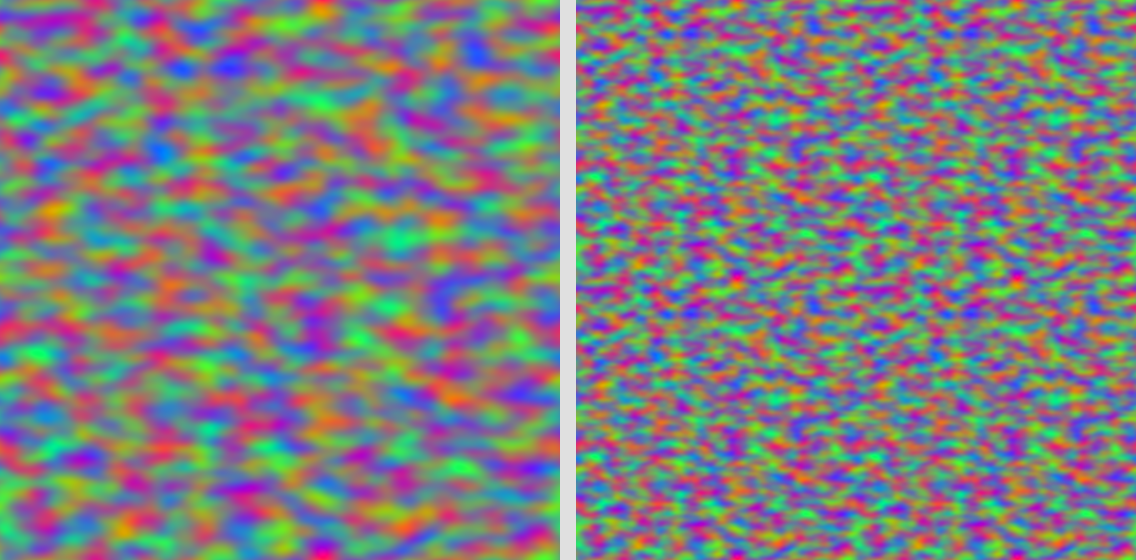
Left: one tile. Right: repeated 2 by 2.
This texture is drawn by a three.js fragment shader. Its source:

```glsl
varying vec2 vUv;

const float TAU = 6.2831853;

// Whole cell counts across and up, so every layer wraps
const vec2 BROAD_CELLS = vec2(7.0, 13.0);
const vec2 GRAIN_CELLS = vec2(14.0, 24.0);
const vec2 FINE_CELLS = vec2(25.0, 43.0);
const vec2 WARP_CELLS = vec2(5.0, 6.0);

const float BROAD_WEIGHT = 0.45;
const float FINE_WEIGHT = 0.36;
const vec2 WARP_AMOUNT = vec2(0.02, 0.016);
const vec3 MEAN_GREY = vec3(0.49, 0.485, 0.50);
const float COLOUR_STRENGTH = 0.65;

// Two chroma axes that leave the sum of the channels unchanged
const vec3 RED_CYAN_AXIS = vec3(1.0, -0.5, -0.5);
const vec3 GREEN_BLUE_AXIS = vec3(0.0, 0.866, -0.866);

float hash(vec2 cell, float seed) {
  return fract(sin(dot(cell, vec2(127.1, 311.7)) + seed * 74.7) * 43758.5);
}

// Slope of a random unit gradient at a wrapped lattice corner
float cornerSlope(vec2 corner, vec2 offset, vec2 cells, float seed) {
  float angle = TAU * hash(mod(corner, cells), seed);
  return dot(vec2(cos(angle), sin(angle)), offset);
}

// Periodic gradient noise; the seed also shifts the lattice
float gradientNoise(vec2 uv, vec2 cells, float seed) {
  vec2 p = uv * cells + seed * vec2(0.37, 0.61);
  vec2 cell = floor(p);
  vec2 f = p - cell;
  vec2 blend = f * f * f * (f * (f * 6.0 - 15.0) + 10.0);
  vec2 right = vec2(1.0, 0.0);
  vec2 up = vec2(0.0, 1.0);
  float bottom = mix(cornerSlope(cell, f, cells, seed),
                     cornerSlope(cell + right, f - right, cells, seed), blend.x);
  float top = mix(cornerSlope(cell + up, f - up, cells, seed),
                  cornerSlope(cell + 1.0, f - 1.0, cells, seed), blend.x);
  return mix(bottom, top, blend.y);
}

// Flat grains, grouped by a broad layer and roughened by a fine one
float grains(vec2 uv, float seed) {
  return gradientNoise(uv, GRAIN_CELLS, seed)
       + BROAD_WEIGHT * gradientNoise(uv, BROAD_CELLS, seed + 1.0)
       + FINE_WEIGHT * gradientNoise(uv, FINE_CELLS, seed + 2.0);
}

void main() {
  // Gentle warp tilts and bends the grains
  vec2 warp = vec2(gradientNoise(vUv, WARP_CELLS, 7.0),
                   gradientNoise(vUv, WARP_CELLS, 8.0));
  vec2 uv = vUv + WARP_AMOUNT * warp;

  // Two independent fields pick hue and saturation around grey
  vec2 chroma = COLOUR_STRENGTH * vec2(grains(uv, 1.0), grains(uv, 4.0));
  vec3 colour = MEAN_GREY + chroma.x * RED_CYAN_AXIS + chroma.y * GREEN_BLUE_AXIS;

  gl_FragColor = vec4(clamp(colour, 0.0, 1.0), 1.0);
}
```
